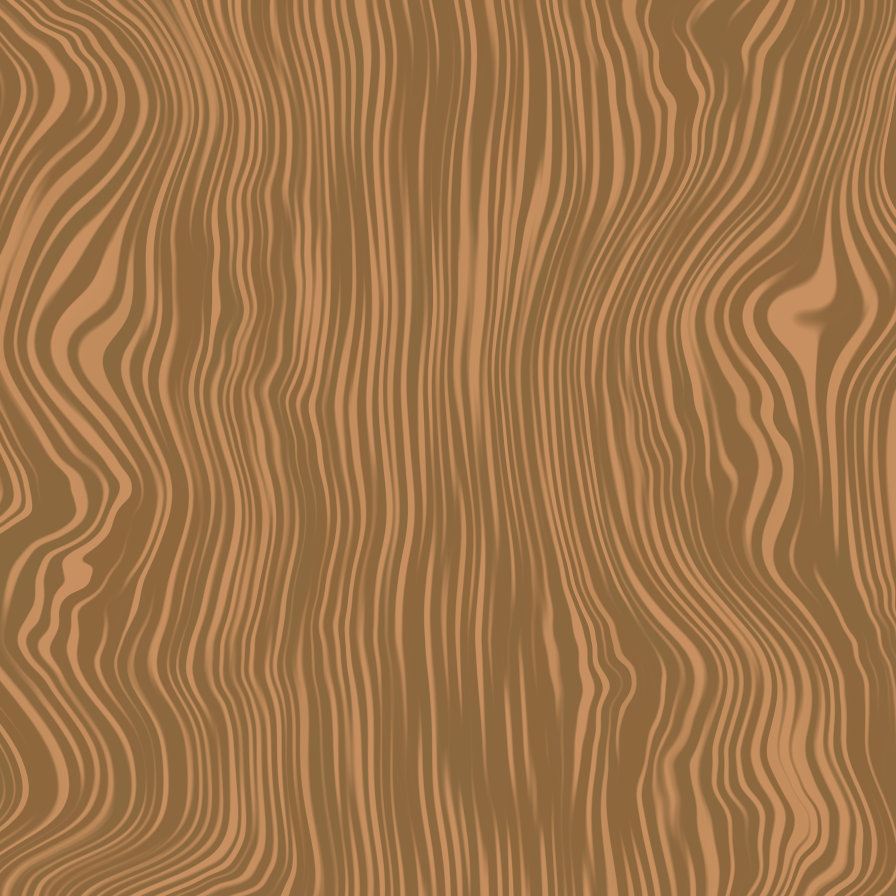
This texture is drawn by a Shadertoy shader. Its source:

```glsl
// Flowing wood grain: thin, tapering light streaks on a brown ground.
// Gradient noise bends the vertical coordinate lines, then a wave of
// uneven phase and width is thresholded across them to draw the fibres.

const float TAU = 6.2831853;
const vec3 BROWN_OLIVE = vec3(0.546, 0.410, 0.248);
const vec3 BROWN_WARM = vec3(0.562, 0.403, 0.238);
const vec3 STREAK_LIGHT = vec3(0.785, 0.565, 0.375);

// Unit gradient direction for a lattice cell
vec2 hashDirection(vec2 cell) {
    vec3 q = fract(cell.xyx * vec3(0.1031, 0.1030, 0.0973));
    q += dot(q, q.yzx + 33.33);
    float angle = TAU * fract((q.x + q.y) * q.z);
    return vec2(cos(angle), sin(angle));
}

// Gradient noise, about -0.7 to 0.7
float gradientNoise(vec2 p) {
    vec2 cell = floor(p);
    vec2 f = p - cell;
    vec2 w = f * f * f * (f * (f * 6.0 - 15.0) + 10.0);
    float a = dot(hashDirection(cell), f);
    float b = dot(hashDirection(cell + vec2(1, 0)), f - vec2(1, 0));
    float c = dot(hashDirection(cell + vec2(0, 1)), f - vec2(0, 1));
    float d = dot(hashDirection(cell + vec2(1, 1)), f - vec2(1, 1));
    return mix(mix(a, b, w.x), mix(c, d, w.x), w.y);
}

// Sideways bend of the fibres: calm in the middle, strong at the sides
float fibreBend(vec2 p, float amount) {
    float side = mix(0.3, 1.0, smoothstep(0.03, 0.4, abs(p.x - 0.5)));
    vec2 q = p + 0.06 * vec2(gradientNoise(p * 4.0 + 31.0),
                             gradientNoise(p * 4.0 + 57.0));
    float sway = gradientNoise(q * vec2(1.7, 2.8) + 7.3);
    sway += 0.3 * gradientNoise(q * vec2(4.0, 5.5) + 19.1);
    float kinkMask = smoothstep(0.05, 0.4, gradientNoise(p * 5.0 + 83.0));
    float kink = kinkMask * gradientNoise(q * vec2(18.0, 20.0) + 43.0);
    return amount * side * (sway + 0.07 * kink);
}

// Height across the fibres; streaks lie where it is high
float grainHeight(vec2 fibre, float count) {
    float shift = gradientNoise(fibre * vec2(24.0, 3.0) + 11.0);
    float wave = sin(TAU * (fibre.x * count + 1.2 * shift));
    float taper = gradientNoise(fibre * vec2(74.0, 3.6) + 71.0);
    float splinter = gradientNoise(fibre * vec2(150.0, 5.0) + 37.0);
    float bunch = gradientNoise(fibre * vec2(11.0, 2.4) + 5.0);
    return 0.7 * wave + 1.6 * taper + 1.0 * splinter + 0.8 * bunch;
}

// Canvas-space rate of change of a smooth coordinate
float canvasSlope(float value) {
    return length(vec2(dFdx(value), dFdy(value))) * iResolution.y;
}

void mainImage(out vec4 fragColor, in vec2 fragCoord) {
    vec2 uv = fragCoord / iResolution.xy;
    const float streakCount = 66.0;
    const float edgeWidth = 0.0027;
    const float streakLevel = 0.33;

    // Bent fibre coordinates: x runs across the grain, y along it
    vec2 fibre = vec2(uv.x + fibreBend(uv, 0.27), uv.y);

    // Edges keep one softness on the canvas however the grain is squeezed
    float squeeze = clamp(canvasSlope(fibre.x), 0.35, 2.5);
    float soft = 0.4 * edgeWidth * TAU * streakCount * squeeze;
    float streak = smoothstep(streakLevel - soft, streakLevel + soft,
                              grainHeight(fibre, streakCount));

    // Some streaks are fainter than others
    float strength = 0.97 + 0.25 * gradientNoise(fibre * vec2(30.0, 2.5) + 97.0);

    // Ground with a fine drift of hue along the fibres
    float drift = 0.45 + gradientNoise(fibre * vec2(34.0, 4.0) + 23.0);
    vec3 ground = mix(BROWN_OLIVE, BROWN_WARM, clamp(drift, 0.0, 1.0));

    vec3 color = mix(ground, STREAK_LIGHT, streak * min(strength, 1.0));
    fragColor = vec4(color, 1.0);
}
```
